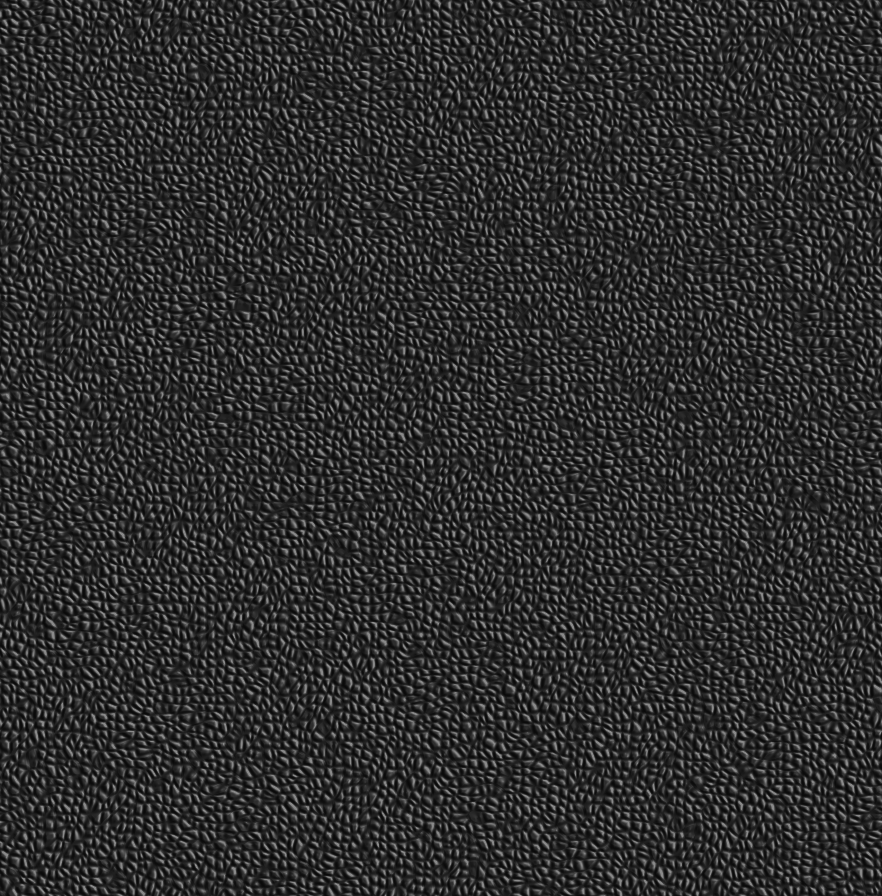
Reproduce this texture procedurally as a WebGL 1 fragment shader.

```glsl
precision highp float;

uniform vec2 u_resolution;

const float TAU = 6.2831853;
const float GRAINS = 98.0;           // cells per side, whole so the grid wraps
const float JITTER = 0.8;
const float STRETCH = 1.22;          // elongation of each grain
const float MAIN_ANGLE = -0.95;      // prevailing grain direction
const float ANGLE_SWING = 0.45;
const float WARP = 0.07;             // in cells
const float CREASE_WIDTH = 0.68;     // in cells
const float LOWEST_CROWN = 0.85;
const vec2 LIGHT_DIR = vec2(0.86, 0.51);
const float LIGHT_STEP = 0.18;       // in cells
const float RELIEF = 1.45;
const float CREASE_SHADE = 0.75;
const float CROWN_SHADE = 1.12;
const vec3 LEATHER = vec3(0.165);
const float DARKEST = 0.035;
const float BRIGHTEST = 0.54;

// Random pair for a cell of the wrapped grid
vec2 hash2(vec2 cell) {
  cell = mod(cell, GRAINS);
  vec2 k = vec2(dot(cell, vec2(127.1, 311.7)), dot(cell, vec2(269.5, 183.3)));
  return fract(sin(k) * 43758.547);
}

// Layered sines with whole frequencies, so they repeat on the canvas
float waves(vec2 uv, float phase) {
  vec2 t = uv * TAU;
  return sin(dot(t, vec2(3.0, 2.0)) + phase)
       + sin(dot(t, vec2(-4.0, 7.0)) + phase * 2.3)
       + 0.8 * sin(dot(t, vec2(11.0, 5.0)) + phase * 3.1);
}

vec2 fineWarp(vec2 uv) {
  vec2 t = uv * TAU;
  return vec2(sin(dot(t, vec2(17.0, 29.0))) + sin(dot(t, vec2(-31.0, 13.0))),
              sin(dot(t, vec2(27.0, -19.0))) + sin(dot(t, vec2(14.0, 33.0))));
}

// Maps offsets into a space where elongated grains become round
mat2 grainSpace(vec2 uv) {
  float angle = MAIN_ANGLE + ANGLE_SWING * waves(uv, 1.7);
  float c = cos(angle);
  float s = sin(angle);
  return mat2(c / STRETCH, -s * STRETCH, s / STRETCH, c * STRETCH);
}

// Rounded grains separated by creases, from cellular distances
float grainHeight(vec2 p, mat2 space) {
  vec2 base = floor(p);
  float nearest = 9.0;
  float second = 9.0;
  float crown = 0.0;
  for (int j = -2; j <= 2; j++) {
    for (int i = -2; i <= 2; i++) {
      vec2 cell = base + vec2(float(i), float(j));
      vec2 rnd = hash2(cell);
      vec2 center = cell + 0.5 + JITTER * (rnd - 0.5);
      float d = length(space * (center - p));
      if (d < nearest) {
        second = nearest;
        nearest = d;
        crown = fract(rnd.x * 7.0 + rnd.y * 5.0);
      } else {
        second = min(second, d);
      }
    }
  }
  float dome = smoothstep(0.0, CREASE_WIDTH, second - nearest);
  return dome * mix(LOWEST_CROWN, 1.0, crown);
}

void main() {
  vec2 uv = gl_FragCoord.xy / u_resolution;
  vec2 p = uv * GRAINS + WARP * fineWarp(uv);
  mat2 space = grainSpace(uv);

  // Emboss: compare the height behind and ahead along the light
  vec2 offset = LIGHT_DIR * LIGHT_STEP;
  float behind = grainHeight(p - offset, space);
  float ahead = grainHeight(p + offset, space);
  float slope = behind - ahead;

  // Creases sink into shade, slopes facing the light brighten
  float shade = mix(CREASE_SHADE, CROWN_SHADE, 0.5 * (behind + ahead));
  vec3 color = LEATHER * shade * exp(RELIEF * slope);

  gl_FragColor = vec4(clamp(color, DARKEST, BRIGHTEST), 1.0);
}
```
